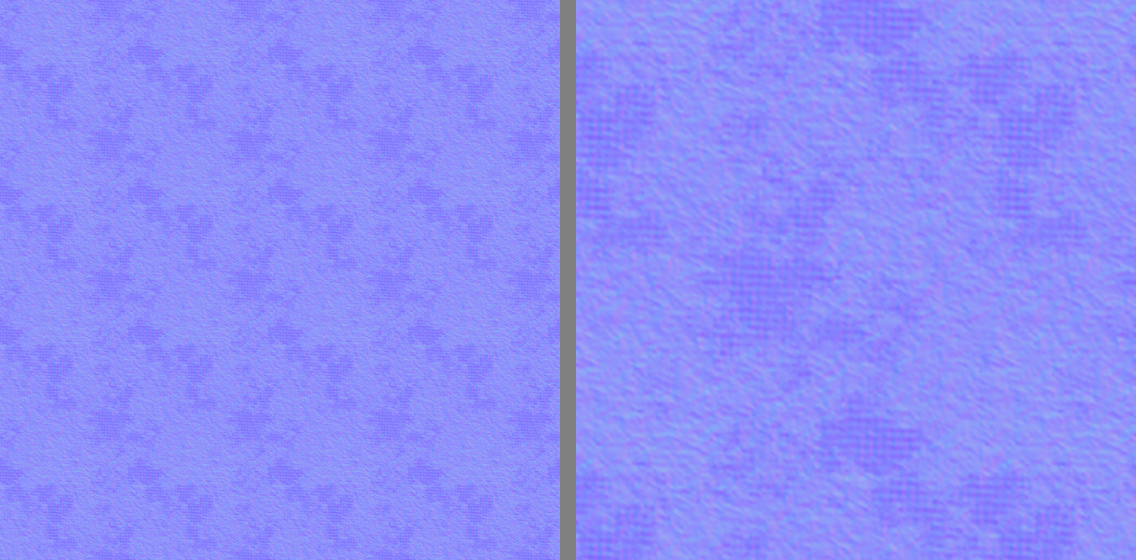
Left: the whole. Right: its middle third, enlarged.
A WebGL 2 fragment shader for this texture map:

```glsl
#version 300 es
precision highp float;

uniform vec2 u_resolution;
out vec4 fragColor;

const float TAU = 6.2831853;
const float REPEATS = 4.0;            // tiles across and down
const vec2 PLASTER_TILT = vec2(0.564, 0.574);
const vec2 CLOTH_TILT = vec2(0.525, 0.500);
const float BLUE_LEVEL = 0.992;
const float RELIEF = 0.046;           // strength of the fine slopes
const float TONE_DRIFT = 0.02;        // broad tilt variation in the plaster
const float SAMPLE_STEP = 1.0 / 256.0;
const float THREADS = 48.0;           // threads per tile
const float THREAD_SKEW = 2.0;        // whole threads crossed per tile
const float WEAVE_DEPTH = 1.0;
const vec2 CREASE_CELLS = vec2(18.0, 25.0);
const vec2 CROSS_CELLS = vec2(22.0, 23.0);
const float CREASE_DEPTH = 0.009;
const float CROSS_DEPTH = 0.006;
const float WEAR_GAIN = 0.24;
const vec2 WEAR_EDGE = vec2(0.51, 0.74);

float hash(vec2 cell, float seed) {
    uvec3 v = uvec3(cell, seed) * uvec3(1597334u, 3812015u, 2798796u);
    uint h = (v.x ^ v.y ^ v.z) * 1597334673u;
    h = (h ^ (h >> 15)) * 2246822519u;
    h ^= h >> 13;
    return float(h >> 8) / 16777216.0;
}

// Value noise on a lattice that wraps after one tile
float noise(vec2 p, vec2 cells, float seed) {
    p *= cells;
    vec2 i = floor(p);
    vec2 f = p - i;
    f = f * f * (3.0 - 2.0 * f);
    vec2 a = mod(i, cells);
    vec2 b = mod(i + 1.0, cells);
    float low = mix(hash(a, seed), hash(vec2(b.x, a.y), seed), f.x);
    float high = mix(hash(vec2(a.x, b.y), seed), hash(b, seed), f.x);
    return mix(low, high, f.y);
}

float ridge(vec2 p, vec2 cells, float seed) {
    return 1.0 - abs(2.0 * noise(p, cells, seed) - 1.0);
}

// Soft worn streak around a segment, repeated in every tile
float streak(vec2 p, vec2 center, vec2 halfSpan, float width) {
    vec2 d = p - center;
    d -= round(d);
    float t = clamp(dot(d, halfSpan) / dot(halfSpan, halfSpan), -1.0, 1.0);
    d -= halfSpan * t;
    return exp(-dot(d, d) / (width * width));
}

// 0 is plaster, 1 is bare cloth
float wearMask(vec2 p) {
    float field = 0.0;
    float weight = 0.3;
    float cells = 8.0;
    for (int i = 0; i < 5; i++) {
        field += weight * noise(p, vec2(cells), 11.0 + float(i));
        weight *= 0.8;
        cells *= 2.0;
    }
    float streaks = streak(p, vec2(0.80, 0.90), vec2(0.06, -0.10), 0.095);
    streaks = max(streaks, 0.75 * streak(p, vec2(1.03, 0.66), vec2(0.07, -0.07), 0.07));
    streaks = max(streaks, streak(p, vec2(0.37, 0.31), vec2(0.03, -0.18), 0.10));
    streaks = max(streaks, 0.7 * streak(p, vec2(0.47, 0.46), vec2(0.07, 0.03), 0.06));
    streaks = max(streaks, 0.7 * streak(p, vec2(0.84, 0.15), vec2(0.05, 0.0), 0.06));
    return smoothstep(WEAR_EDGE.x, WEAR_EDGE.y, field + WEAR_GAIN * streaks);
}

float surfaceHeight(vec2 p, float wear) {
    // Grain: finer octaves give steeper slopes
    float grain = 0.0;
    float cells = 24.0;
    for (int i = 0; i < 3; i++) {
        grain += (0.5 + 0.35 * float(i)) * noise(p, vec2(cells), 31.0 + float(i)) / cells;
        cells *= 2.0;
    }
    // Creases falling to the right, crossed by weaker ones
    vec2 falling = vec2(p.x - p.y, p.x + 2.0 * p.y);
    vec2 rising = vec2(p.x + p.y, 2.0 * p.y - p.x);
    float plaster = grain + CREASE_DEPTH * ridge(falling, CREASE_CELLS, 47.0)
                  + CROSS_DEPTH * ridge(rising, CROSS_CELLS, 53.0);

    // Uneven crossed threads, slightly off the axes
    vec2 thread = vec2(THREADS * p.x - THREAD_SKEW * p.y,
                       THREADS * p.y + THREAD_SKEW * p.x);
    vec2 wave = sin(TAU * thread);
    float warp = 0.3 + 1.2 * noise(p, vec2(20.0), 71.0);
    float weft = 0.3 + 1.2 * noise(p, vec2(20.0), 73.0);
    float weave = WEAVE_DEPTH * (wave.x * warp + wave.y * weft) / (TAU * THREADS);

    return plaster * mix(1.0, 0.6, wear) + weave * mix(0.25, 1.0, wear);
}

void main() {
    vec2 p = fract(gl_FragCoord.xy / u_resolution * REPEATS);
    float wear = wearMask(p);

    // Slope by central differences
    vec2 e = vec2(SAMPLE_STEP, 0.0);
    vec2 slope = vec2(
        surfaceHeight(p + e.xy, wear) - surfaceHeight(p - e.xy, wear),
        surfaceHeight(p + e.yx, wear) - surfaceHeight(p - e.yx, wear)
    ) / (2.0 * SAMPLE_STEP);

    // Encode the unit normal
    float drift = noise(p, vec2(5.0), 61.0) - 0.5;
    vec2 tilt = mix(PLASTER_TILT + TONE_DRIFT * drift * vec2(0.3, 1.0), CLOTH_TILT, wear);
    vec2 encoded = clamp(tilt - RELIEF * slope, 0.0, 1.0);
    vec2 n = 2.0 * encoded - 1.0;
    float z = sqrt(max(1.0 - dot(n, n), 0.0));
    fragColor = vec4(encoded, BLUE_LEVEL * (0.5 + 0.5 * z), 1.0);
}
```
